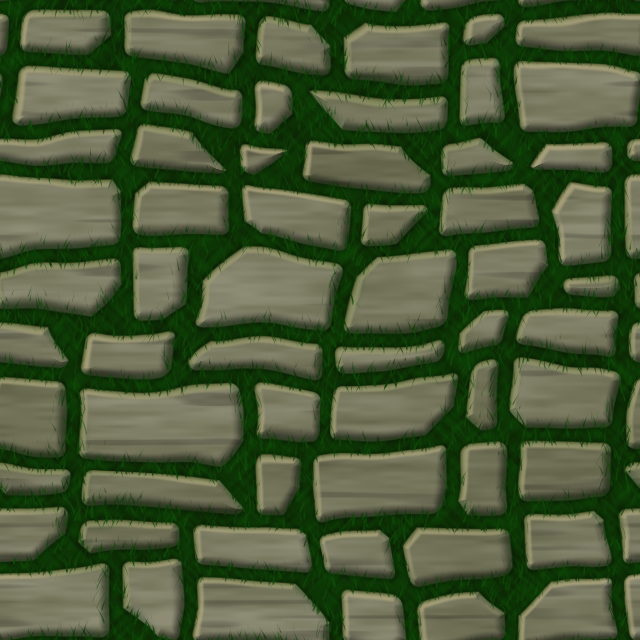
This texture is drawn by a Shadertoy shader. Its source:

```glsl
#define GRID vec2(6.0, 10.0)      // stones across and up, both even
#define JITTER 0.62               // variation of stone size
#define GAP 0.0105                // half width of the joints
#define ROUNDING 0.024
#define BLADES vec2(36.0, 28.0)   // grass roots per layer
#define LAYERS 7
#define BLADE_WIDTH 0.0017
#define REACH 0.034               // how far grass creeps over stone
#define STONE_DARK vec3(0.39, 0.395, 0.29)
#define STONE_LIGHT vec3(0.555, 0.55, 0.46)
#define RIM_CREAM vec3(0.68, 0.65, 0.49)
#define LIGHT_DIR vec2(-0.6, 0.8)

vec2 hash2(vec2 p) {
    vec3 q = fract(p.xyx * vec3(0.1031, 0.1030, 0.0973));
    q += dot(q, q.yzx + 33.33);
    return fract((q.xx + q.yz) * q.zy);
}

// Two channels of value noise that wrap after n cells
vec2 noise(vec2 p, vec2 n) {
    p *= n;
    vec2 i = floor(p), f = fract(p);
    f = f * f * (3.0 - 2.0 * f);
    vec2 low = mix(hash2(mod(i, n) + n), hash2(mod(i + vec2(1, 0), n) + n), f.x);
    vec2 high = mix(hash2(mod(i + vec2(0, 1), n) + n), hash2(mod(i + 1.0, n) + n), f.x);
    return mix(low, high, f.y);
}

// Signed distance to the joint through a grid vertex: level or upright by parity
float joint(vec2 p, vec2 vertex) {
    vec2 h = hash2(mod(vertex, GRID) + 7.0);
    vec2 d = p - (vertex + (h - 0.5) * JITTER) / GRID;
    float tilt = fract(h.x * 13.0 + h.y * 7.0) - 0.5;
    bool level = mod(vertex.x + vertex.y, 2.0) < 0.5;
    return level ? d.y - 0.22 * tilt * d.x : d.x - 0.4 * tilt * d.y;
}

// Distance to the nearest stone and its random tint
vec2 stones(vec2 p) {
    p += (noise(p, vec2(5)) - 0.5) * 0.032 + (noise(p, vec2(17)) - 0.5) * 0.011;
    vec2 best = vec2(1.0, 0.0);
    vec2 home = floor(p * GRID);
    for (int y = -1; y <= 1; y++)
    for (int x = -1; x <= 1; x++) {
        vec2 cell = home + vec2(x, y);
        float turn = mod(cell.x + cell.y, 2.0) < 0.5 ? 1.0 : -1.0;
        vec4 edge = vec4(-joint(p, cell), joint(p, cell + 1.0),
                         turn * joint(p, cell + vec2(1, 0)),
                         -turn * joint(p, cell + vec2(0, 1)));
        vec4 inner = edge + ROUNDING;
        float d = length(max(inner, 0.0)) - ROUNDING
                + min(max(max(inner.x, inner.y), max(inner.z, inner.w)), 0.0);
        // Chip one corner
        vec2 h = hash2(mod(cell, GRID) + 90.0);
        float a = h.x > 0.5 ? edge.x : edge.y;
        float b = h.y > 0.5 ? edge.z : edge.w;
        d = max(d, (a + b) * 0.707 + 0.045 * fract(h.x * 8.0 + h.y)) + GAP;
        if (d < best.x) best = vec2(d, fract(h.y * 16.0));
    }
    return best;
}

vec3 stoneColor(vec2 p, float tint, float depth, float facing) {
    // Horizontal grain
    float tone = 0.5 + 0.3 * (tint - 0.5)
               + 0.5 * (noise(p, vec2(5, 70)).x - 0.5)
               + 0.35 * (noise(p, vec2(26, 150)).x - 0.5)
               + 0.5 * (noise(p, vec2(4, 7)).x - 0.5);
    vec3 col = mix(STONE_DARK, STONE_LIGHT, clamp(tone, 0.0, 1.0));
    col *= 1.0 - 0.17 * smoothstep(0.72, 0.92, noise(p, vec2(6, 84)).y);
    // Lit rim with a brown lip, shaded lower side
    float lit = smoothstep(0.1, 0.7, facing);
    float rim = 1.0 - smoothstep(0.007, 0.013, depth);
    col = mix(col, RIM_CREAM, 0.8 * lit * rim);
    col = mix(col, vec3(0.43, 0.36, 0.20), 0.6 * lit * (1.0 - smoothstep(0.0, 0.005, depth)));
    float shade = 1.0 - smoothstep(0.002, 0.019, depth);
    return col * (1.0 - 0.5 * shade * smoothstep(0.0, 0.8, -facing));
}

vec3 addGrass(vec3 col, vec2 p, float dist, float reach, float soft) {
    for (int layer = 0; layer < LAYERS; layer++) {
        float seed = float(layer);
        vec2 g = p * BLADES + seed * vec2(0.37, 0.61);
        for (int y = -1; y <= 0; y++)
        for (int x = -1; x <= 1; x++) {
            vec2 cell = floor(g) + vec2(x, y);
            vec2 id = mod(cell, BLADES) + seed * 61.0;
            vec2 root = hash2(id + 9.0), look = hash2(id + 517.0);
            vec2 d = (g - cell - root) / BLADES;
            float height = (0.5 + 0.5 * look.x) / BLADES.y;
            float t = d.y / height;
            if (t < 0.0 || t > 1.0) continue;
            float bend = (look.y - 0.5) * 1.4 * height * t * (0.4 + 0.6 * t);
            float taper = smoothstep(-reach * (0.15 + 0.85 * root.x), 0.0, dist);
            float width = BLADE_WIDTH * (1.0 - 0.8 * t) * taper;
            float cover = clamp((width - abs(d.x - bend)) / soft + 0.5, 0.0, 1.0);
            cover *= taper * smoothstep(0.0, 0.15, t) * (1.0 - t * t * t);
            vec3 green = mix(vec3(0.045, 0.17, 0.02), vec3(0.06, 0.31, 0.03), root.y);
            col = mix(col, green, 0.75 * cover);
        }
    }
    return col;
}

void mainImage(out vec4 fragColor, in vec2 fragCoord) {
    vec2 p = fragCoord / iResolution.xy;
    float soft = max(1.0 / iResolution.y, 0.0008);
    vec2 e = vec2(0.003, 0.0);
    vec2 stone = stones(p);
    vec2 slope = vec2(stones(p + e.xy).x, stones(p + e.yx).x) - stone.x;
    float facing = dot(slope / (length(slope) + 1e-5), LIGHT_DIR);

    // Dark turf with leaning streaks, shadowed beside the stones
    float streak = 0.5 * (noise(vec2(p.x + p.y, p.y), vec2(130, 18)).x
                        + noise(vec2(p.x - p.y, p.y), vec2(110, 22)).y);
    vec3 col = mix(vec3(0.045, 0.13, 0.015), vec3(0.05, 0.27, 0.02), streak);
    col *= mix(0.78, 1.0, smoothstep(0.0, 0.009, stone.x));

    // Stones with a faint mossy edge
    float lush = 0.4 + 1.2 * noise(p, vec2(7)).y;
    vec3 rock = stoneColor(p, stone.y, -stone.x, facing);
    rock = mix(rock, vec3(0.10, 0.27, 0.06), 0.3 * smoothstep(-0.012 * lush, 0.0, stone.x));
    col = mix(col, rock, smoothstep(soft, -soft, stone.x));

    float reach = REACH * lush * mix(1.0, 0.5, smoothstep(-0.3, 0.5, facing));
    col = addGrass(col, p, stone.x, reach, soft);
    fragColor = vec4(col, 1.0);
}
```
